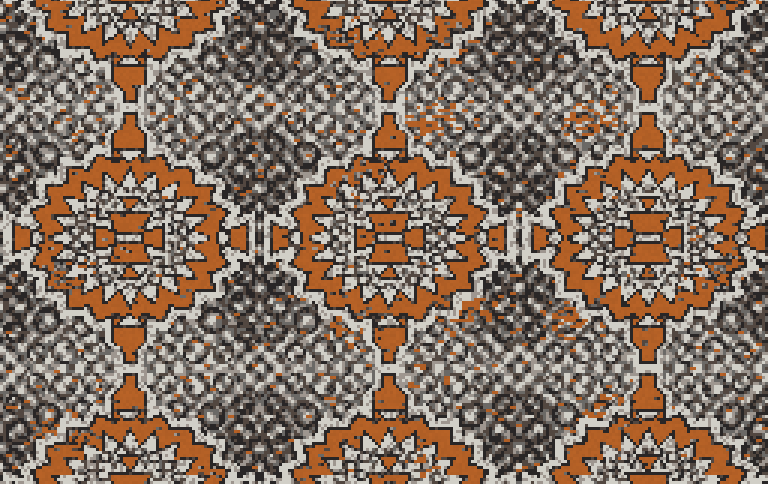
Write a Shadertoy shader that draws this pattern.

```glsl
// Mosaic of orange star medallions alternating with grey beaded medallions, worn in patches.
const float TAU = 6.2831853;

float hash(vec2 p) {
    vec3 h = fract(p.xyx * vec3(0.1031, 0.1030, 0.0973));
    h += dot(h, h.yzx + 33.33);
    return fract((h.x + h.y) * h.z);
}

float box(vec2 p, vec2 halfSize) {
    vec2 d = abs(p) - halfSize;
    return max(d.x, d.y);
}

// Five stone shades, from near black to off-white
vec3 stone(float tone) {
    vec3 shades[5] = vec3[5](vec3(0.16, 0.15, 0.15), vec3(0.32, 0.28, 0.25),
        vec3(0.42, 0.41, 0.40), vec3(0.62, 0.59, 0.56), vec3(0.82, 0.81, 0.78));
    return shades[int(clamp(tone * 5.0, 0.0, 4.0))];
}

// Scattered slanted patches of wear, one candidate per cell
float wearAmount(vec2 tile) {
    float wear = 0.0;
    for (int j = -1; j <= 1; j++)
    for (int i = -1; i <= 1; i++) {
        vec2 cell = floor(tile / 44.0) + vec2(i, j);
        vec2 jitter = vec2(hash(cell + 7.3), hash(cell + 21.7));
        vec2 v = tile - (cell + 0.2 + 0.6 * jitter) * 44.0;
        float slant = hash(cell + 3.1) - 0.2;
        v = mat2(cos(slant), -sin(slant), sin(slant), cos(slant)) * v;
        float patchFade = 1.0 - length(v * vec2(0.07, 0.13));
        wear = max(wear, step(0.4, hash(cell + 40.0)) * patchFade);
    }
    return wear;
}

// Zigzag ring, stems, wings and central cross; q is folded into one quadrant
float orangeShape(vec2 q, float radius, float tooth) {
    float ring = max(0.65 * (17.8 + 6.0 * tooth - radius), 0.75 * (radius - 24.8 - 3.8 * tooth));
    float stem = max(q.x - mix(5.0, 1.7, smoothstep(34.0, 38.0, q.y)), abs(q.y - 34.0) - 7.0);
    float wing = max(q.y - 4.2 - 0.4 * (q.x - 38.0), abs(q.x - 34.5) - 4.0);
    float cross = min(max(q.x - 3.4 - 0.4 * q.y, q.y - 8.0),
                      max(q.y - 0.6 - 0.26 * q.x, q.x - 11.0));
    float triangle = max(q.x - 0.7 * (q.y - 9.3), q.y - 13.3);
    float shape = min(min(ring, stem), min(min(wing, cross), triangle));

    // Openings
    float bar = box(q, vec2(5.2, 2.1));
    float eye = length(q - vec2(31.0, 0.0)) - 2.7;
    float notch = max(q.x - 1.1 * (q.y - 24.5), abs(q.y - 27.5) - 2.3);
    return max(shape, -min(bar, min(eye, notch)));
}

// Distance to the nearest bead centre on a ring of evenly spaced beads
float beadDistance(float radius, float angle, float ringRadius, float count) {
    float along = (fract(angle * count / TAU) - 0.5) * TAU / count * ringRadius;
    return length(vec2(radius - ringRadius, along));
}

// Pale dotted lattice overlaid with dark rosettes around the grey centre
float meshTone(vec2 g) {
    float radius = length(g);
    float angle = atan(g.y, g.x + 0.001);
    float lattice = cos(g.x * 0.95) * cos(g.y * 0.95);
    float sideways = cos(2.0 * angle) * smoothstep(2.0, 12.0, radius);
    float tone = 0.6 + 0.42 * lattice + 0.1 * sideways + 0.14 * cos(radius * 1.15);

    float rosette = abs(beadDistance(radius, angle, 13.0, 8.0) - 3.0);
    rosette = min(rosette, abs(beadDistance(radius, angle, 22.0, 12.0) - 3.9));
    rosette = min(rosette, abs(beadDistance(radius, angle, 31.0, 20.0) - 3.2));
    return mix(0.14, tone, smoothstep(0.3, 1.4, rosette + 0.5 * max(sideways, 0.0)));
}

vec3 mosaic(vec2 tile) {
    vec2 period = vec2(86.4, 86.7);
    vec2 q = abs(mod(tile - vec2(43.3, 82.0) + 0.5 * period, period) - 0.5 * period);
    vec2 oval = vec2(q.x / 1.18, q.y);
    float radius = length(oval);
    float angle = atan(oval.y, oval.x + 0.0001);
    float tooth = abs(2.0 * fract(angle * 20.0 / TAU) - 1.0);
    float shape = orangeShape(q, radius, tooth);
    float grain = hash(tile);
    float tone = 0.88;

    if (radius < 23.0) {
        // Beaded star inside the ring
        float bead = min(abs(beadDistance(radius, angle, 15.3, 20.0) - 1.7),
                         abs(beadDistance(radius, angle, 11.0, 12.0) - 1.6));
        if (shape > 1.6) tone = mix(0.22, 0.9, smoothstep(0.25, 0.9, bead));
    } else if (shape > 3.3) {
        tone = meshTone(0.5 * period - q);
        if (shape < 4.2) tone -= 0.25;
    }
    if (shape < 1.0) tone = 0.1;
    tone += (grain - 0.5) * 0.34;

    // Stray tiles and worn patches swap orange with stone
    float worn = 0.75 * wearAmount(tile);
    float swap = hash(floor(tile / vec2(2.0, 1.0)) + 91.0);
    bool isOrange = shape < 0.0;
    if (isOrange && swap < max(worn, 0.04)) {
        isOrange = false;
        tone = grain * 0.7;
    } else if (shape > 3.3 && swap < max(worn, 0.025)) {
        isOrange = true;
    }
    return isOrange ? vec3(0.71, 0.38, 0.15) * (0.96 + 0.06 * grain) : stone(tone);
}

void mainImage(out vec4 fragColor, in vec2 fragCoord) {
    // Four samples per pixel smooth the tile edges; 256 tiles span the width
    vec3 color = vec3(0.0);
    for (int i = 0; i < 4; i++) {
        vec2 offset = vec2(i % 2, i / 2) * 0.5 - 0.25;
        color += mosaic(floor((fragCoord + offset) / iResolution.x * 256.0) + 0.5);
    }
    fragColor = vec4(color * 0.25, 1.0);
}
```
